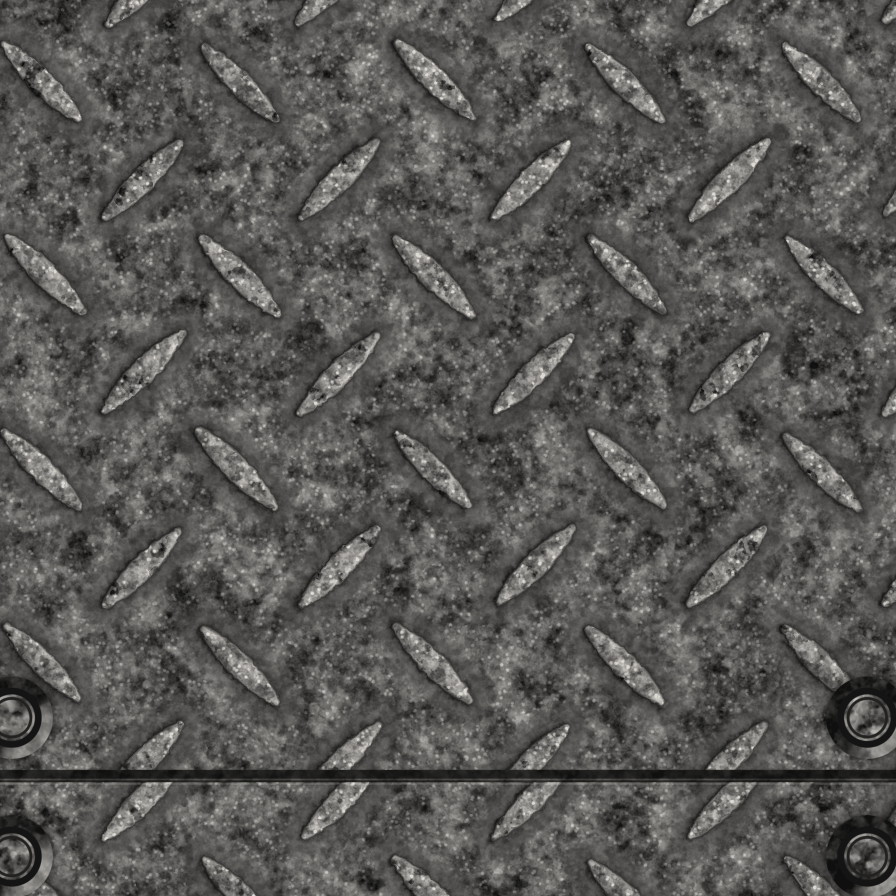
Write a Shadertoy shader that draws this texture.

```glsl
const float PERIOD = 0.217;
const float SEAM_Y = 0.134;
const float PANEL_SHIFT = 0.042;
const vec2 LIGHT = vec2(0.75, -0.66);
const vec3 STEEL_TINT = vec3(1.015, 1.0, 0.975);

vec3 hash3(vec2 cell) {
    vec3 h = fract(cell.xyx * vec3(0.1031, 0.1030, 0.0973));
    h += dot(h, h.yxz + 33.33);
    return fract((h.xxy + h.yzz) * h.zyx);
}

// Cellular noise: x = distance to nearest point, y = blended point value
vec2 cellular(vec2 p) {
    vec2 cell = floor(p), f = p - cell;
    float nearest = 8.0, sum = 0.0, total = 0.0;
    for (int j = -1; j <= 1; j++)
    for (int i = -1; i <= 1; i++) {
        vec2 o = vec2(i, j);
        vec3 r = hash3(cell + o + 57.0);
        vec2 d = o + r.xy - f;
        float q = dot(d, d), w = exp(-6.0 * q);
        nearest = min(nearest, q);
        sum += w * r.z;
        total += w;
    }
    return vec2(sqrt(nearest), sum / total);
}

// Layered cellular noise, centred on zero
float grime(vec2 p) {
    float sum = 0.0, amp = 0.5;
    for (int i = 0; i < 3; i++) {
        sum += amp * (cellular(p).y - 0.5);
        p = mat2(1.6, 1.2, -1.2, 1.6) * p + 7.3;
        amp *= 0.65;
    }
    return sum;
}

// Pointed oval lying along x, with half length a and half width b
float vesica(vec2 p, float a, float b) {
    p = abs(p);
    float c = 0.5 * (a * a - b * b) / b;
    return (p.x - a) * c > p.y * a ? length(p - vec2(a, 0.0))
                                   : length(p + vec2(0.0, c)) - c - b;
}

// One diagonal family of lugs: x = distance, y = random value of the lug
vec2 lugFamily(vec2 p, vec2 origin, float slope) {
    vec2 cell = (p - origin) / PERIOD, id = floor(cell + 0.5);
    vec3 r = hash3(id + 20.0 + 40.0 * slope);
    vec2 q = (cell - id) * PERIOD - (r.xy - 0.5) * 0.006;
    q = vec2(q.x + slope * q.y, q.y - slope * q.x) * 0.7071;
    float size = 0.95 + 0.08 * r.z;
    return vec2(vesica(q, 0.059 * size, 0.0095 * size) - 0.0038, r.z);
}

vec2 lugs(vec2 p) {
    vec2 a = lugFamily(p, vec2(0.266, 0.909), -1.0);
    vec2 b = lugFamily(p, vec2(0.161, 0.801), 1.0);
    return a.x < b.x ? a : b;
}

float fill(float d, float aa) { return 1.0 - smoothstep(-aa, aa, d); }

float line(float x, float halfWidth, float aa) { return fill(abs(x) - halfWidth, aa); }

// Worn plate with raised, side-lit lugs
float plate(vec2 p, vec2 lugPos, float aa) {
    vec2 lug = lugs(lugPos);
    float side = (lugs(lugPos + vec2(0.004, 0.0)).x - lug.x) / 0.004;
    float fine = grime(p * 125.0);
    float d = lug.x + 0.005 * fine;
    vec2 grain = cellular(p * 150.0 + 3.0);
    float speck = smoothstep(0.45, 0.1, grain.x) * smoothstep(0.58, 0.8, grain.y);
    float open = smoothstep(0.008, 0.034, d);

    // Clean metal near the lugs, mottled dirt in the open areas
    float ground = 0.332 + 0.46 * grime(p * 33.0) * mix(0.2, 1.0, open);
    ground += fine * mix(0.2, 0.42, open) + 0.2 * speck * open;
    float outline = exp(-max(d - 0.001, 0.0) / 0.0035);
    ground *= 1.0 - outline * (0.52 - 0.2 * side);

    float pits = smoothstep(0.17, 0.28, grime(p * 60.0 + 11.0));
    float metal = 0.47 + 0.06 * lug.y + 0.65 * fine + 0.3 * speck - 0.2 * pits;
    metal += 0.12 * side * smoothstep(-0.009, 0.0, d);
    return mix(ground, metal, fill(d, aa + 0.0007));
}

// Bevelled washer around a round recessed head
float bolt(float tone, vec2 p, float wear, float aa) {
    float r = length(p), lit = dot(p / max(r, 0.0001), LIGHT);
    float bevel = 0.1 + 0.42 * smoothstep(0.1, 0.95, lit) + 0.35 * wear;
    tone *= 1.0 - 0.35 * exp(-max(r - 0.046, 0.0) / 0.005);
    tone = mix(tone, bevel, fill(r - 0.046, aa));
    tone = mix(tone, 0.08, line(r - 0.029, 0.0045, aa));
    tone = mix(tone, 0.36 + 0.8 * wear, fill(r - 0.026, aa));
    tone = mix(tone, 0.13, line(r - 0.0215, 0.0016, aa));
    return tone + 0.14 * max(-lit, 0.0) * line(r - 0.0245, 0.0013, aa);
}

void mainImage(out vec4 fragColor, in vec2 fragCoord) {
    vec2 p = fragCoord / iResolution.y;
    float aa = 0.8 / iResolution.y;
    float s = p.y - SEAM_Y;
    vec2 lugPos = p + vec2(0.0, s < 0.0 ? PANEL_SHIFT : 0.0);
    float tone = plate(p, lugPos, aa);
    float wear = grime(p * 75.0);

    // Seam between the two panels
    tone *= 1.0 - 0.3 * exp(-abs(s) / 0.006);
    tone = mix(tone, 0.11 + 0.15 * wear, line(s, 0.0068, aa));
    tone = mix(tone, 0.26 + 0.3 * wear, line(s + 0.004, 0.001, aa));
    tone += 0.1 * line(s + 0.0088, 0.001, aa);

    // Bolts at both sides of each panel edge
    for (int i = 0; i < 4; i++) {
        vec2 corner = vec2(i % 2, i / 2);
        vec2 center = mix(vec2(0.013, 0.044), vec2(0.968, 0.199), corner);
        tone = bolt(tone, p - center, wear, aa);
    }
    fragColor = vec4(clamp(tone, 0.06, 0.85) * STEEL_TINT, 1.0);
}
```
